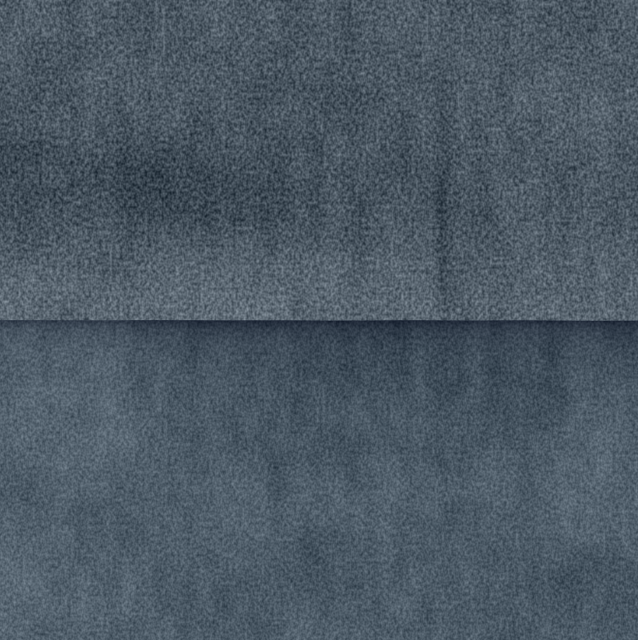
Give the GLSL for this texture, as a WebGL 1 fragment shader.

```glsl
precision highp float;
// Slate blue plush fabric: a folded upper layer casting a shadow on the layer below.

uniform vec2 u_resolution;

const float FOLD_HEIGHT = 0.4995;

// Pseudo-random angle for a lattice cell.
float cellAngle(vec2 cell) {
  vec3 q = fract(vec3(cell.xyx) * vec3(0.1031, 0.1030, 0.0973));
  q += dot(q, q.yzx + 33.33);
  return 6.2832 * fract((q.x + q.y) * q.z);
}

float cornerSlope(vec2 cell, vec2 offset) {
  float a = cellAngle(cell);
  return dot(vec2(cos(a), sin(a)), offset);
}

// Gradient noise, roughly -0.7 to 0.7.
float gradientNoise(vec2 p) {
  vec2 i = floor(p);
  vec2 f = p - i;
  vec2 s = f * f * f * (f * (f * 6.0 - 15.0) + 10.0);
  vec2 e = vec2(1.0, 0.0);
  float low = mix(cornerSlope(i, f), cornerSlope(i + e.xy, f - e.xy), s.x);
  float high = mix(cornerSlope(i + e.yx, f - e.yx), cornerSlope(i + e.xx, f - e.xx), s.x);
  return mix(low, high, s.y);
}

float fbm(vec2 p) {
  float sum = 0.0;
  float amp = 1.0;
  for (int i = 0; i < 4; i++) {
    sum += amp * gradientNoise(p);
    p = mat2(1.6, 1.2, -1.2, 1.6) * p + 17.3;
    amp *= 0.6;
  }
  return sum;
}

// Soft elliptical patch, 1 at its centre.
float patchAt(vec2 p, vec2 centre, vec2 radius) {
  vec2 d = (p - centre) / radius;
  return exp(-dot(d, d));
}

// Short crisp fibres: fine noise at two scales, slightly taller than wide.
float pile(vec2 p, float density) {
  vec2 q = p * density * vec2(1.1, 0.9);
  return gradientNoise(q) + 0.75 * gradientNoise(q * 1.7 + 13.0);
}

// Brushed nap: blotches plus faint vertical streaks.
float nap(vec2 p, float seed) {
  return 0.042 * fbm(p * vec2(9.0, 7.0) + seed)
       + 0.036 * gradientNoise(p * vec2(34.0, 6.0) + seed)
       + 0.036 * fbm(p * vec2(42.0, 27.0) + seed);
}

float upperTone(vec2 p) {
  float tone = 0.346 + nap(p, 3.7);
  // Dark band across the layer, then a pale roll towards the fold.
  tone -= 0.042 * patchAt(p, vec2(0.30, 0.71), vec2(0.50, 0.085));
  tone += 0.064 * (1.0 - smoothstep(0.51, 0.67, p.y)) * mix(1.0, 0.75, p.x);
  tone += 0.022 * patchAt(p, vec2(0.38, 0.59), vec2(0.13, 0.04));
  tone += 0.015 * patchAt(p, vec2(0.85, 0.82), vec2(0.22, 0.20));
  // Bruised nap.
  tone -= 0.034 * patchAt(p, vec2(0.25, 0.74), vec2(0.06, 0.05));
  tone -= 0.034 * patchAt(p, vec2(0.05, 0.76), vec2(0.07, 0.035));
  tone -= 0.032 * patchAt(p, vec2(0.53, 0.85), vec2(0.09, 0.05));
  tone -= 0.026 * patchAt(p, vec2(0.37, 0.68), vec2(0.07, 0.04));
  // Vertical crease right of centre.
  float creaseX = 0.693 + 0.004 * gradientNoise(vec2(p.y * 14.0, 2.5));
  tone -= 0.048 * patchAt(p, vec2(creaseX, 0.70), vec2(0.011, 0.20));
  tone -= 0.045 * patchAt(p, vec2(0.705, 0.57), vec2(0.022, 0.07));
  return tone + 0.170 * pile(p, 165.0);
}

float lowerTone(vec2 p) {
  float tone = 0.357 + nap(p, 23.1);
  tone += 0.038 * patchAt(p, vec2(0.10, 0.36), vec2(0.16, 0.14));
  tone += 0.026 * patchAt(p, vec2(0.95, 0.24), vec2(0.13, 0.10));
  tone += 0.020 * patchAt(p, vec2(0.08, 0.08), vec2(0.20, 0.12));
  tone -= 0.042 * patchAt(p, vec2(0.68, 0.42), vec2(0.34, 0.08));
  tone -= 0.026 * patchAt(p, vec2(0.55, 0.29), vec2(0.12, 0.035));
  tone -= 0.036 * patchAt(p, vec2(0.92, 0.09), vec2(0.10, 0.06));
  tone -= 0.018 * patchAt(p, vec2(0.50, 0.15), vec2(0.12, 0.08));
  return tone + 0.120 * pile(p + 3.0, 180.0);
}

// Cast shadow, weaker at the left, with a tight dark contact line.
float shadowAmount(float x, float depth) {
  float strength = mix(0.55, 1.0, smoothstep(0.10, 0.36, x));
  float reach = 0.036 + 0.024 * gradientNoise(vec2(x * 16.0, 7.0));
  float soft = 0.42 * strength * exp(-depth / reach);
  return 1.0 - (1.0 - soft) * (1.0 - 0.30 * exp(-depth / 0.005));
}

void main() {
  vec2 p = gl_FragCoord.xy / u_resolution;
  float foldY = FOLD_HEIGHT + 0.0014 * gradientNoise(vec2(p.x * 7.0, 1.5));
  float height = p.y - foldY;
  float edge = max(0.0012, 0.75 / u_resolution.y);

  // Slate tints around each tone; the shadow turns towards navy.
  vec3 upperColor = upperTone(p) + vec3(-0.048, 0.0, 0.042);
  float shadow = shadowAmount(p.x, max(-height, 0.0));
  vec3 lowerColor = lowerTone(p) * (1.0 - shadow) + vec3(-0.056, 0.0, 0.047);
  lowerColor += shadow * vec3(0.035, 0.0, 0.025);
  vec3 color = mix(lowerColor, upperColor, smoothstep(-edge, edge, height));
  gl_FragColor = vec4(clamp(color, 0.0, 1.0), 1.0);
}
```
